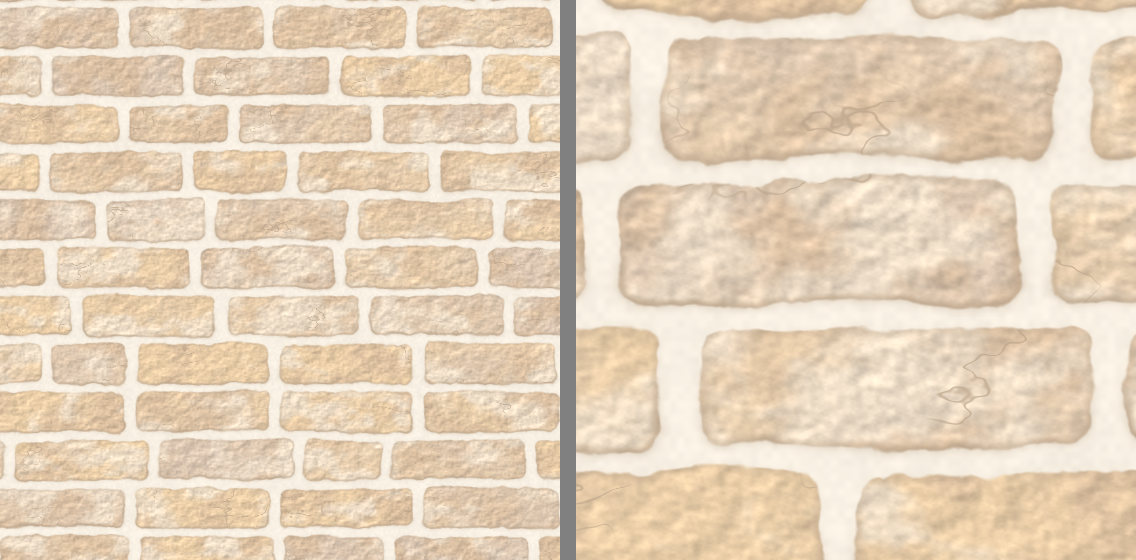
Left: the whole. Right: its middle third, enlarged.
This texture is drawn by a Shadertoy shader. Its source:

```glsl
#define ROWS 11.67
#define ROW_SHIFT 0.08
#define PITCH 0.257
#define JOINT vec2(0.0175, 0.0125)
#define CORNER 0.013
#define WOBBLE 0.009
#define SHORT_CHANCE 0.22
#define RELIEF 0.42
#define CRACK_WIDTH 0.014

const vec3 MORTAR = vec3(0.975, 0.945, 0.895);
const vec3 OCHRE  = vec3(0.92, 0.81, 0.66);
const vec3 TAN    = vec3(0.85, 0.74, 0.62);
const vec3 GREY   = vec3(0.86, 0.78, 0.70);
const vec3 PALE   = vec3(0.94, 0.88, 0.80);
const vec3 SHADOW = vec3(0.73, 0.64, 0.54);

float hash(vec2 p) {
    vec3 q = fract(p.xyx * 0.1031);
    q += dot(q, q.yzx + 33.33);
    return fract((q.x + q.y) * q.z);
}

float noise(vec2 p) {
    vec2 i = floor(p), f = fract(p);
    f = f * f * (3.0 - 2.0 * f);
    return mix(mix(hash(i), hash(i + vec2(1, 0)), f.x),
               mix(hash(i + vec2(0, 1)), hash(i + vec2(1, 1)), f.x), f.y);
}

float fbm(vec2 p) {
    float sum = 0.0, amp = 0.5;
    for (int i = 0; i < 4; i++) {
        sum += amp * noise(p);
        p = p * 2.03 + 17.3;
        amp *= 0.5;
    }
    return sum / 0.9375;
}

// Signed distance to the brick at p; also its id and height within it (-1 to 1)
float brickDistance(vec2 p, out vec2 id, out float level) {
    float y = (1.0 - p.y) * ROWS - ROW_SHIFT;
    float row = floor(y);
    float left = mod(row, 2.0) < 0.5 ? -0.033 : -0.165;
    left += 0.03 * (hash(vec2(row + 20.0, 5.0)) - 0.5);

    // Walk along the course; some bricks are cut short
    float width = PITCH;
    id = vec2(0.0, row + 20.0);
    for (int i = 0; i < 12; i++) {
        float cut = hash(id + 71.0);
        width = PITCH * (cut < SHORT_CHANCE ? mix(0.52, 0.82, cut / SHORT_CHANCE) : 1.0);
        if (p.x < left + width) break;
        left += width;
        id.x += 1.0;
    }

    vec2 local = vec2(p.x - left - 0.5 * width, (0.5 - fract(y)) / ROWS);
    vec2 halfSize = 0.5 * (vec2(width, 1.0 / ROWS) - JOINT);
    halfSize -= 0.003 * vec2(hash(id + 3.0), hash(id + 9.0));
    level = local.y / halfSize.y;
    vec2 q = abs(local) - halfSize + CORNER;
    return length(max(q, 0.0)) + min(max(q.x, q.y), 0.0) - CORNER;
}

vec3 brickColor(vec2 p, vec2 id) {
    float tone = hash(id + 31.0);
    vec2 shift = id * 7.3;
    vec3 col = mix(GREY, OCHRE, smoothstep(0.15, 0.75, tone + 0.5 * (fbm(p * 12.0 + shift) - 0.5)));
    col = mix(col, TAN, 0.8 * smoothstep(0.38, 0.68, fbm(p * 20.0 + shift + 50.0)));
    col = mix(col, PALE, 0.85 * smoothstep(0.48, 0.72, fbm(p * vec2(16, 24) + shift + 90.0)));

    // Rough face lit from the upper left
    vec2 grain = vec2(65.0, 85.0);
    float lit = fbm(p * grain) - fbm((p + vec2(-0.003, 0.003)) * grain);
    col *= 1.0 + RELIEF * lit + 0.06 * (noise(p * 240.0) - 0.5);

    // Sparse cracks
    float ridge = abs(fbm(p * vec2(15, 30) + shift) - 0.5);
    float crack = 1.0 - smoothstep(0.0, CRACK_WIDTH, ridge);
    crack *= smoothstep(0.55, 0.72, noise(p * 13.0 + shift + 20.0));
    return mix(col, SHADOW, 0.7 * crack);
}

void mainImage(out vec4 fragColor, in vec2 fragCoord) {
    vec2 uv = fragCoord / iResolution.xy;

    // Uneven laying and ragged edges
    vec2 p = uv + 0.007 * (vec2(noise(uv * 14.0), noise(uv * 14.0 + 40.0)) - 0.5);
    vec2 id;
    float level;
    float d = brickDistance(p, id, level);
    d += WOBBLE * (fbm(uv * 48.0 + 11.0) - 0.5);
    float lower = 1.0 - smoothstep(-0.9, 0.4, level);

    // Mortar with fine sand and the soft shade under each brick
    vec3 mortar = MORTAR * (1.0 + 0.035 * (noise(uv * 230.0) - 0.5) + 0.04 * (fbm(uv * 40.0) - 0.5));
    mortar = mix(mortar, SHADOW, (0.08 + 0.25 * lower) * exp(-max(d, 0.0) / 0.0022));

    // Brick with a darker worn rim
    vec3 brick = brickColor(uv, id);
    float rim = smoothstep(-0.006, 0.0, d) * (0.4 + 0.6 * noise(uv * 60.0));
    brick = mix(brick, SHADOW, rim * mix(0.45, 0.95, lower));

    float soft = 0.0007 + 0.7 / iResolution.y;
    fragColor = vec4(mix(brick, mortar, smoothstep(-soft, soft, d)), 1.0);
}
```
